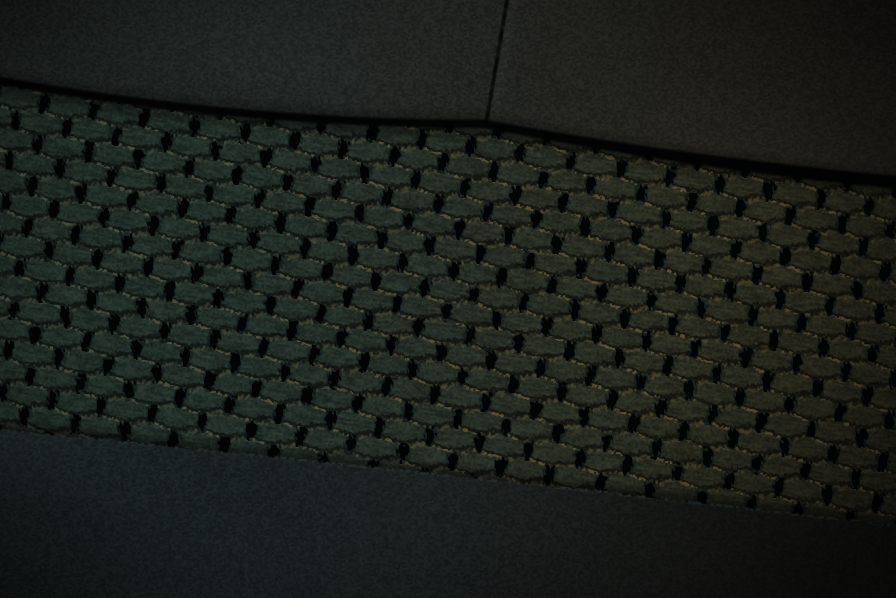
Reproduce this texture procedurally as a Shadertoy shader.

```glsl
// Dark sportswear: a slanted band of perforated knit mesh between two smooth fabric panels.

float hash(vec2 p) {
    p = fract(p * vec2(0.1031, 0.1137));
    p += dot(p, p.yx + 33.33);
    return fract((p.x + p.y) * p.x * 7.13 + p.y * 5.7);
}

float noise(vec2 p) {
    vec2 i = floor(p), f = fract(p);
    f = f * f * (3.0 - 2.0 * f);
    return mix(mix(hash(i), hash(i + vec2(1, 0)), f.x),
               mix(hash(i + vec2(0, 1)), hash(i + vec2(1, 1)), f.x), f.y);
}

// Height of the hem above the mesh, with a kink where the seam joins it.
float upperHem(float x) {
    float d = x - 0.81;
    return 0.795 + (d < 0.0 ? 0.11 * d * d : -0.19 * d + 0.07 * d * d);
}

float lowerHem(float x) {
    return 0.281 - 0.107 * x + 0.004 * sin(x * 2.1);
}

// Smooth panels: fine woven grain, cool on the left and warm on the right.
vec3 panel(vec2 p, bool top) {
    vec3 cool = top ? vec3(0.108, 0.126, 0.122) : vec3(0.094, 0.118, 0.122);
    vec3 warm = top ? vec3(0.116, 0.112, 0.093) : vec3(0.076, 0.080, 0.072);
    vec3 col = mix(cool, warm, smoothstep(0.3, 1.3, p.x));
    float weave = noise(vec2(p.x * 250.0 + p.y * 80.0, p.y * 300.0 - p.x * 60.0));
    float folds = noise(vec2(p.x * 2.5, p.y * 7.0 + p.x * 1.5));
    return col * (0.72 + 0.42 * weave + 0.22 * folds);
}

// Knit mesh: skewed lattice of holes, ribbed bricks and tan stitches.
vec3 mesh(vec2 p, float px) {
    mat2 lattice = mat2(0.0816, -0.0123, 0.0336, -0.0398);
    vec2 q = inverse(lattice) * (p - vec2(0.664, 0.491));
    q = vec2(q.x * 0.98 - 0.03 * q.y, q.y * 0.985);
    q += 0.07 * (vec2(noise(p * 22.0), noise(p * 22.0 + 40.0)) - 0.5);
    vec2 d = lattice * (q - floor(q + 0.5));

    // Ribbed yarn
    vec3 col = mix(vec3(0.118, 0.158, 0.138), vec3(0.146, 0.148, 0.104), smoothstep(0.3, 1.4, p.x));
    float ribs = noise(vec2(p.x * 60.0, (p.y + 0.15 * p.x) * 270.0));
    float grain = noise(p * vec2(280.0, 310.0) + 9.0);
    float fibre = noise(vec2(p.x * 290.0 + p.y * 60.0, p.y * 150.0));
    col *= 0.66 + 0.34 * ribs + 0.36 * grain;

    // Zigzag joints: each runs from one hole's foot to the head of the next
    float joint = (fract(q.y) - 0.5 - 0.10 * sin(6.283 * q.x)) * 0.036;
    joint += 0.005 * (fibre - 0.5);
    float nearHole = 0.5 + 0.5 * cos(6.283 * (q.x - 0.04));
    col *= 1.0 - 0.50 * smoothstep(0.0055, 0.0015, abs(joint + 0.0045));
    float tooth = smoothstep(0.32, 0.62, noise(vec2(p.x * 240.0 - p.y * 90.0, p.y * 230.0) + 5.0));
    float stitch = smoothstep(0.0050, 0.0015, abs(joint)) * mix(0.42, 0.95, nearHole);
    vec3 thread = mix(vec3(0.31, 0.32, 0.25), vec3(0.40, 0.33, 0.20), smoothstep(0.0, 1.1, p.x));
    col = mix(col, thread, stitch * tooth * 0.74);

    // Tapered holes with fibres reaching over the rim and a faint teal fringe
    d.x -= 0.22 * d.y;
    float rim = length(d / vec2(0.0076 + 0.12 * d.y, 0.0150)) - 1.0;
    rim += 0.9 * (fibre - 0.5);
    float soft = 0.06 + px * 50.0;
    col = mix(col, vec3(0.030, 0.070, 0.072), 0.60 * smoothstep(0.70, 0.15, rim));
    return mix(col, vec3(0.006, 0.010, 0.010), smoothstep(soft, -soft, rim));
}

void mainImage(out vec4 fragColor, in vec2 fragCoord) {
    vec2 p = fragCoord / iResolution.y;
    float px = 1.0 / iResolution.y;
    float above = p.y - upperHem(p.x);
    float below = lowerHem(p.x) - p.y;

    vec3 upper = panel(p, true);
    vec3 lower = panel(p, false);

    // Vertical seam in the upper panel, broken by its stitches
    float seam = p.x - (0.814 + 0.17 * (p.y - 0.8));
    float stitches = 0.55 + 0.45 * noise(vec2(3.0, p.y * 110.0));
    upper *= 1.0 - 0.85 * stitches * smoothstep(0.0055, 0.001, abs(seam));
    upper *= 1.0 + 0.15 * smoothstep(0.012, 0.0, abs(seam - 0.011));

    vec3 col = mesh(p, px);
    col *= 1.0 - 0.50 * smoothstep(-0.040, 0.0, above);
    col *= 1.0 - 0.45 * smoothstep(-0.025, 0.0, below);
    upper *= 1.0 - 0.30 * smoothstep(0.030, 0.0, above);
    col = mix(col, upper, smoothstep(-px, px, above));
    col = mix(col, lower, smoothstep(-px, px, below));

    // Black fold under the upper hem, stitched edge on the lower one
    float foldWidth = mix(0.006, 0.010, smoothstep(0.7, 1.4, p.x));
    float fold = smoothstep(foldWidth + 0.004, foldWidth - 0.003, abs(above + 0.002));
    col = mix(col, vec3(0.005, 0.007, 0.007), fold * 0.97);
    float speck = smoothstep(0.4, 0.7, noise(p * vec2(210.0, 230.0)));
    vec3 edging = mix(vec3(0.23, 0.17, 0.13), vec3(0.08, 0.20, 0.22), noise(p * 12.0));
    col = mix(col, edging, 0.6 * speck * smoothstep(0.004, 0.001, abs(below)));

    // Soft falloff toward the corners
    vec2 c = (p - vec2(0.66, 0.53)) / vec2(1.05, 0.78);
    col *= 1.14 - 0.72 * smoothstep(0.12, 1.10, dot(c, c));
    fragColor = vec4(col, 1.0);
}
```
